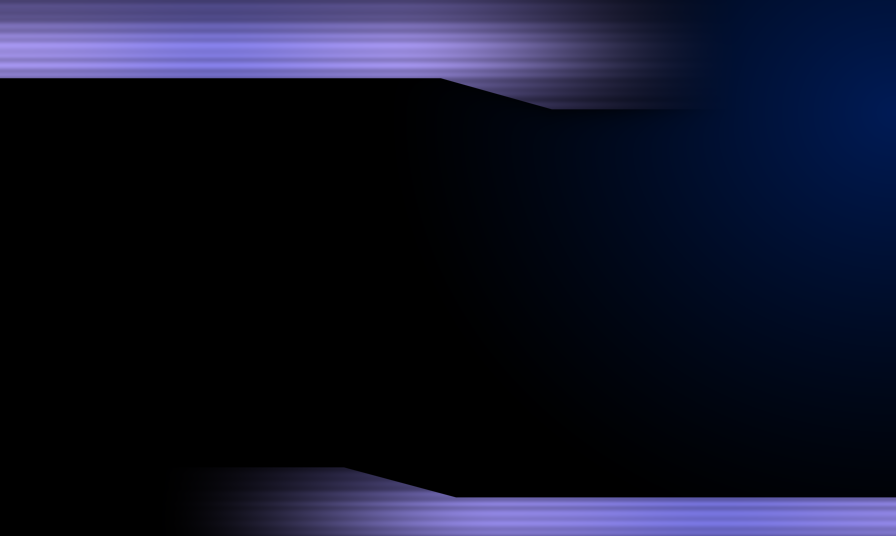
Reproduce this background procedurally as a WebGL 2 fragment shader.

```glsl
#version 300 es
precision highp float;
// Dark backdrop with a blue glow at the right and two streaked violet bands.
// Each band is cut by a bevelled edge and fades along x; its streaks are
// layered one-dimensional noise in y, over a soft elliptical glow.

uniform vec2 u_resolution;
out vec4 outColor;

const vec3 GLOW_BLUE = vec3(0.0, 0.105, 0.335);
const vec3 DIM_VIOLET = vec3(0.20, 0.18, 0.34);
const vec3 LAVENDER = vec3(0.66, 0.59, 0.91);
const vec3 PERIWINKLE = vec3(0.47, 0.46, 0.88);

float hash(float n) {
    return fract(sin(n * 127.1) * 43758.5453);
}

float noise(float t) {
    float cell = floor(t);
    float f = fract(t);
    return mix(hash(cell), hash(cell + 1.0), f * f * (3.0 - 2.0 * f));
}

// Height of an edge that ramps from one level to another
float bevel(float x, vec2 start, vec2 end) {
    float t = clamp((x - start.x) / (end.x - start.x), 0.0, 1.0);
    return mix(start.y, end.y, t);
}

float bell(float t, float center, float width) {
    float d = (t - center) / width;
    return exp(-d * d);
}

// Fine horizontal streaks, from 0 (dark) to 1 (bright)
float streaks(float y, float seed) {
    float lines = 0.5 + 0.5 * cos(y * 340.0 + seed);
    return 0.45 * noise(y * 65.0 + seed) + 0.2 * noise(y * 150.0 + seed) + 0.35 * lines;
}

// Band colour from brightness and a blue tint that varies along x
vec3 bandColor(float y, float light, float blueness, float seed) {
    vec3 bright = mix(LAVENDER, PERIWINKLE, blueness);
    float streak = streaks(y, seed);
    return mix(DIM_VIOLET, bright, light) * (0.76 + 0.38 * streak);
}

vec3 background(vec2 uv) {
    float d = length((uv - vec2(1.0, 0.79)) / vec2(0.57, 0.83));
    return GLOW_BLUE * pow(max(1.0 - d, 0.0), 1.25);
}

void main() {
    vec2 uv = gl_FragCoord.xy / u_resolution;
    float aa = 0.75 / u_resolution.y;
    vec3 color = background(uv);

    // Upper band, fading to the right, with a soft shadow beneath
    float topEdge = bevel(uv.x, vec2(0.492, 0.854), vec2(0.616, 0.796));
    float below = max(topEdge - uv.y, 0.0);
    float shadow = exp(-below * 45.0) * (1.0 - smoothstep(0.65, 0.84, uv.x));
    color *= 1.0 - 0.6 * shadow;
    float topMask = smoothstep(-aa, aa, uv.y - topEdge);
    float topFade = 1.0 - smoothstep(0.43, 0.83, uv.x);
    float topLight = 0.2 + 0.8 * bell(uv.y, 0.9, 0.062);
    float topBlue = 0.15 + 0.65 * bell(uv.x, 0.24, 0.13);
    vec3 top = bandColor(uv.y, topLight, topBlue, 3.0);
    color = mix(color, top, topMask * topFade);

    // Lower band, fading to the left
    float lowEdge = bevel(uv.x, vec2(0.384, 0.128), vec2(0.509, 0.072));
    float lowMask = smoothstep(-aa, aa, lowEdge - uv.y);
    float lowFade = smoothstep(0.17, 0.57, uv.x);
    float lowLight = 0.15 + 0.85 * bell(uv.y, 0.035, 0.055);
    float lowBlue = 0.45 + 0.55 * bell(uv.x, 0.8, 0.14);
    vec3 low = bandColor(uv.y, lowLight, lowBlue, 11.0);
    color = mix(color, low, lowMask * lowFade);

    outColor = vec4(color, 1.0);
}
```
